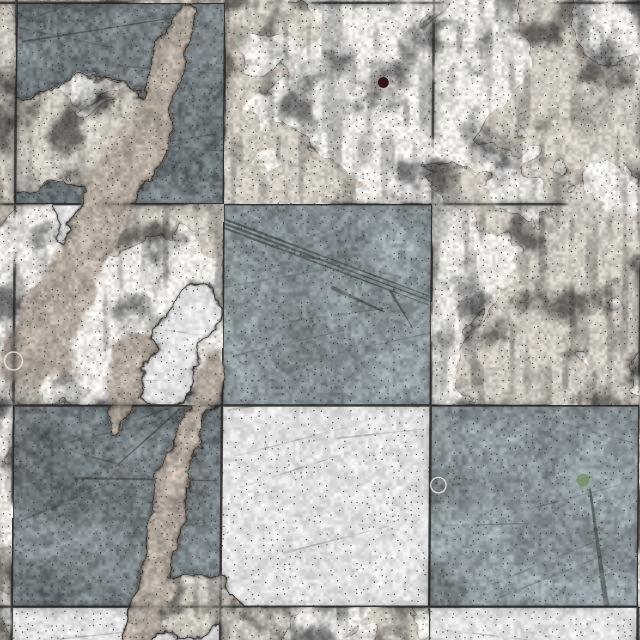
This texture is drawn by a three.js fragment shader. Its source:

```glsl
varying vec2 vUv;

const vec2 ORIGIN = vec2(0.018, 0.052);
const vec2 PITCH = vec2(0.326, 0.3145);
const float LEAN = 0.008;
const float JOINT = 0.0019;
const float SOFT = 0.0012;
const float ROUGHNESS = 0.055;
const float GRAIN = 185.0;
const float SPECKS = 105.0;
const vec3 SLATE = vec3(0.53, 0.57, 0.585);
const vec3 MARBLE = vec3(0.88, 0.88, 0.885);
const vec3 PLASTER = vec3(0.93, 0.92, 0.90);
const vec3 RENDER = vec3(0.78, 0.755, 0.71);
const vec3 MORTAR = vec3(0.69, 0.65, 0.61);
const vec3 SOOT = vec3(0.15, 0.15, 0.145);
const vec3 RUST = vec3(0.20, 0.08, 0.10);
const vec3 GLASS = vec3(0.45, 0.56, 0.36);

float hash(vec2 p) {
  vec3 q = fract(p.xyx * 0.1031);
  q += dot(q, q.yzx + 33.33);
  return fract((q.x + q.y) * q.z);
}

float noise(vec2 p) {
  vec2 i = floor(p), f = fract(p);
  f *= f * (3.0 - 2.0 * f);
  return mix(mix(hash(i), hash(i + vec2(1.0, 0.0)), f.x),
             mix(hash(i + vec2(0.0, 1.0)), hash(i + 1.0), f.x), f.y);
}

float fbm(vec2 p) {
  float sum = 0.0, amp = 0.516;
  for (int i = 0; i < 5; i++) {
    sum += amp * noise(p);
    p = mat2(1.6, 1.2, -1.2, 1.6) * p + 17.3;
    amp *= 0.5;
  }
  return sum;
}

float inside(float d) { return 1.0 - smoothstep(-SOFT, SOFT, d); }

// Distance to a capsule whose radius runs from ra to rb
float taper(vec2 p, vec2 a, vec2 b, float ra, float rb) {
  vec2 ab = b - a;
  float h = clamp(dot(p - a, ab) / dot(ab, ab), 0.0, 1.0);
  return length(p - a - ab * h) - mix(ra, rb, h);
}

float scratch(vec2 p, vec2 a, vec2 b, float w) {
  return inside(taper(p, a, b, w, w * 0.4));
}

// Mortar-filled fissures
float fissures(vec2 p) {
  float d = taper(p, vec2(0.295, 0.98), vec2(0.205, 0.74), 0.016, 0.04);
  d = min(d, taper(p, vec2(0.19, 0.74), vec2(0.06, 0.45), 0.035, 0.055));
  d = min(d, taper(p, vec2(0.21, 0.45), vec2(0.163, 0.28), 0.032, 0.004));
  d = min(d, taper(p, vec2(0.335, 0.42), vec2(0.275, 0.26), 0.014, 0.022));
  return min(d, taper(p, vec2(0.275, 0.26), vec2(0.225, 0.02), 0.022, 0.032));
}

// Negative where the tile face has come away
float tileFace(vec2 p, vec2 cell, float groove) {
  float d = min(groove, taper(p, vec2(0.05, 0.78), vec2(0.17, 0.80), 0.08, 0.085));
  d = min(d, taper(p, vec2(0.25, 0.05), vec2(0.325, 0.055), 0.05, 0.05));
  float shard = taper(p, vec2(0.315, 0.53), vec2(0.25, 0.41), 0.03, 0.05);
  shard = min(shard, taper(p, vec2(0.115, 0.675), vec2(0.12, 0.64), 0.032, 0.018));
  if (cell.x == 0.0 && cell.y == 1.0) return min(d, -shard);
  bool stripped = cell.x + cell.y > 2.5 || cell.x < 0.0 || (cell.x == 1.0 && cell.y < 0.0);
  return stripped ? -0.1 : d;
}

vec3 wornGround(vec2 p, float groove) {
  float patches = fbm(p * 8.0 + 2.0 * fbm(p * 5.0)) + 0.05 * smoothstep(0.6, 0.9, p.x);
  float grit = noise(p * 210.0), stain = fbm(p * 19.0 + 5.0);
  vec3 c = mix(PLASTER, RENDER, 0.75 * smoothstep(0.535, 0.55, patches));
  c *= 1.0 - 0.45 * exp(-abs(patches - 0.54) / 0.006) * smoothstep(0.35, 0.6, stain);
  c *= 1.0 - 0.5 * smoothstep(0.50, 0.78, stain);
  c *= 1.0 - 0.22 * smoothstep(0.5, 0.9, noise(p * vec2(85.0, 17.0)));
  c = mix(c, MORTAR * (0.82 + 0.4 * fbm(p * 60.0)), 1.0 - smoothstep(-0.006, 0.006, groove));
  return c * (0.88 + 0.24 * grit);
}

vec3 tileStone(vec2 p, vec2 cell) {
  float grain = 0.6 * noise(p * GRAIN) + 0.4 * noise(p * GRAIN * 0.5 + 9.0) - 0.5;
  float cloud = fbm(p * 13.0) - 0.5;
  bool dark = mod(cell.x + cell.y, 2.0) < 0.5;
  float tone = cell.x < 0.5 ? 0.84 : 1.0;
  vec3 c = dark ? SLATE * (tone + 0.48 * grain + 0.5 * cloud) : MARBLE * (1.0 + 0.27 * grain + 0.08 * cloud);
  // Faint scattered scratches
  for (int i = 0; i < 5; i++) {
    vec2 seed = cell * 7.0 + float(i) * 13.0 + 40.0;
    vec2 a = ORIGIN + PITCH * (cell + vec2(hash(seed) * 0.6, hash(seed + 3.0)));
    vec2 b = a + vec2(0.17, 0.12 * (hash(seed + 5.0) - 0.4));
    c *= 1.0 - 0.24 * scratch(p, a, b, 0.0016) * noise(p * 60.0);
  }
  return c;
}

// Deep cracks across the slate
float cracks(vec2 p) {
  float k = 0.0;
  for (int i = 0; i < 3; i++) {
    vec2 shift = vec2(0.0, -0.007 * float(i));
    k = max(k, scratch(p, vec2(0.352, 0.657) + shift, vec2(0.669, 0.538) + shift, 0.0019));
  }
  k = max(k, scratch(p, vec2(0.52, 0.55), vec2(0.60, 0.513), 0.003));
  k = max(k, scratch(p, vec2(0.61, 0.545), vec2(0.645, 0.487), 0.002));
  k = max(k, scratch(p, vec2(0.117, 0.253), vec2(0.338, 0.249), 0.002));
  k = max(k, scratch(p, vec2(0.28, 0.36), vec2(0.18, 0.27), 0.0018));
  k = max(k, scratch(p, vec2(0.947, 0.056), vec2(0.922, 0.235), 0.0042));
  return max(k, scratch(p, vec2(0.035, 0.935), vec2(0.27, 0.972), 0.0016));
}

void main() {
  vec2 p = vUv;
  vec2 grid = (p - vec2(LEAN * p.y, 0.0) - ORIGIN) / PITCH;
  vec2 cell = floor(grid);
  vec2 gap = abs(grid - floor(grid + 0.5)) * PITCH;
  float joint = min(gap.x, gap.y);
  float rough = (fbm(p * 24.0) - 0.5) * ROUGHNESS;
  float groove = fissures(p) + rough;
  float face = tileFace(p, cell, fissures(p)) + rough;
  float intact = 1.0 - inside(face);

  // Stone over worn ground, with a dark broken rim
  vec3 stone = mix(tileStone(p, cell), SOOT, 0.6 * cracks(p) * (0.5 + 0.5 * noise(p * 70.0)));
  vec3 color = mix(wornGround(p, groove), stone, intact);
  color *= 1.0 - 0.7 * exp(-abs(face + 0.002) / 0.0025);

  // Joints, soiled and patchy where the tiles are gone
  float soil = smoothstep(0.38, 0.62, fbm(p * 11.0 + 3.0));
  float jointInk = mix(0.75 * soil, 0.9, intact) * smoothstep(-0.01, 0.005, groove);
  color *= 1.0 - 0.45 * soil * exp(-joint / 0.006) * (1.0 - 0.5 * intact);
  color = mix(color, SOOT, jointInk * inside(joint - JOINT));

  // Fine dark specks
  vec2 dotCell = floor(p * SPECKS);
  vec2 center = 0.25 + 0.5 * vec2(hash(dotCell + 11.0), hash(dotCell + 71.0));
  float speck = inside(length(fract(p * SPECKS) - center) / SPECKS - 0.0009);
  color = mix(color, SOOT, 0.75 * speck * step(0.6, hash(dotCell)));

  // Stray marks: rust dot, glass bead, pale rings
  color = mix(color, RUST, inside(length(p - vec2(0.599, 0.871)) - 0.0085));
  color = mix(color, GLASS, 0.8 * inside(length(p - vec2(0.911, 0.25)) - 0.010));
  float ring = min(abs(length(p - vec2(0.021, 0.436)) - 0.014), abs(length(p - vec2(0.685, 0.242)) - 0.012));
  color = mix(color, PLASTER, 0.8 * inside(ring - 0.0012));
  gl_FragColor = vec4(clamp(color, 0.0, 1.0), 1.0);
}
```
